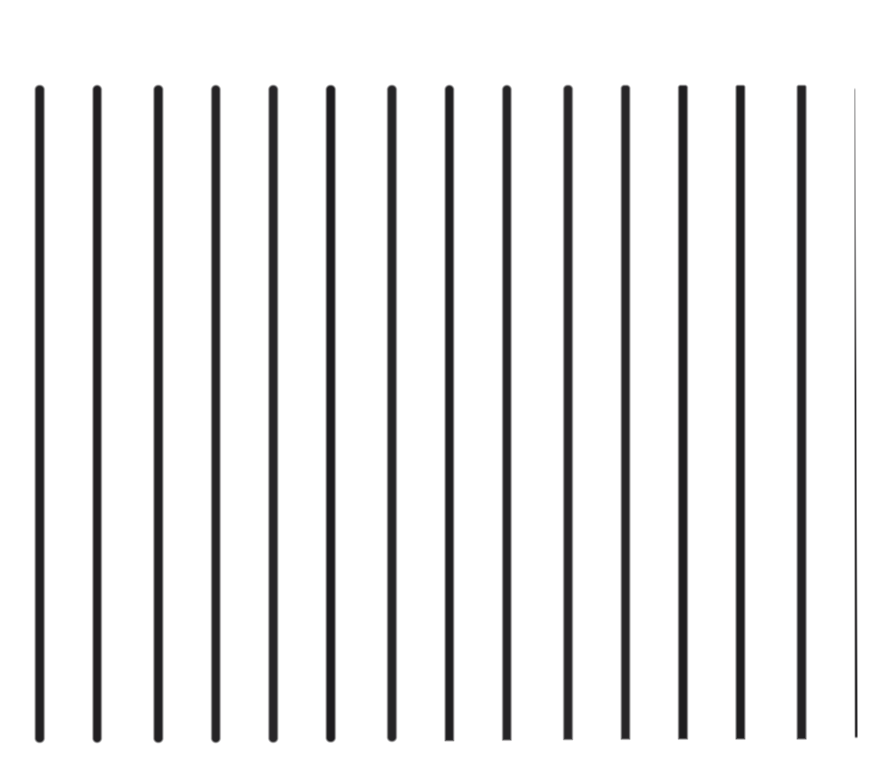
A WebGL 2 fragment shader for this pattern:

```glsl
#version 300 es
precision highp float;

#define BAR_COUNT 14
#define FIRST_X 0.0443
#define PITCH 0.06413
#define GAP_JUMP 0.00417
#define HALF_WIDTH 0.0049
#define TOP_Y 0.7708
#define BOTTOM_Y 0.0374
#define SOFTNESS 0.0018
#define HAIR_TOP vec2(0.9540, 0.7670)
#define HAIR_BOTTOM vec2(0.9556, 0.0430)
#define PAPER vec3(1.0)
#define INK vec3(0.135, 0.130, 0.138)

uniform vec2 u_resolution;
out vec4 fragColor;

float hash(float n) {
    n = fract(n * 0.1031 + 0.37);
    n *= n + 33.33;
    return fract(n * (n + n));
}

float roundedBox(vec2 p, vec2 halfSize, float radius) {
    vec2 q = abs(p) - halfSize + radius;
    return length(max(q, 0.0)) + min(max(q.x, q.y), 0.0) - radius;
}

float coverage(float dist, float soft) {
    return 1.0 - smoothstep(-soft, soft, dist);
}

// Even pitch, with a wider gap after every third or fourth bar
float barX(float i) {
    return FIRST_X + i * PITCH + floor((i + 2.0) / 3.6) * GAP_JUMP;
}

// Bar with round caps on the left, flattening toward the right
float barDistance(vec2 p, float i) {
    float bottom = BOTTOM_Y + 0.0038 * smoothstep(3.0, 11.0, i);
    float topRadius = mix(0.0048, 0.0022, smoothstep(8.0, 12.0, i));
    float bottomRadius = mix(0.0048, 0.0005, step(6.5, i));
    vec2 center = vec2(barX(i), 0.5 * (TOP_Y + bottom));
    vec2 halfSize = vec2(HALF_WIDTH, 0.5 * (TOP_Y - bottom));
    halfSize.x += (hash(i + 5.0) - 0.5) * 0.0004;
    return roundedBox(p - center, halfSize, p.y > center.y ? topRadius : bottomRadius);
}

// Thin sliver that widens downward
float hairline(vec2 p, float soft) {
    float t = clamp((HAIR_TOP.y - p.y) / (HAIR_TOP.y - HAIR_BOTTOM.y), 0.0, 1.0);
    float halfWidth = mix(0.0005, 0.0014, t);
    float across = abs(p.x - mix(HAIR_TOP.x, HAIR_BOTTOM.x, t));
    float ends = max(p.y - HAIR_TOP.y, HAIR_BOTTOM.y - p.y);
    float ink = clamp((halfWidth + 0.5 * soft - across) / soft, 0.0, 1.0);
    return ink * min(1.0, 2.0 * halfWidth / soft) * coverage(ends, soft);
}

void main() {
    vec2 p = gl_FragCoord.xy / u_resolution.x;
    float soft = max(SOFTNESS, 0.7 / u_resolution.x);
    vec3 color = PAPER;

    // Bars, each with a slightly different ink depth
    for (int k = 0; k < BAR_COUNT; k++) {
        float i = float(k);
        vec3 ink = INK + (hash(i + 1.0) - 0.5) * 0.05;
        color = mix(color, ink, coverage(barDistance(p, i), soft));
    }

    // Closing sliver
    color = mix(color, INK, hairline(p, soft));
    fragColor = vec4(color, 1.0);
}
```
